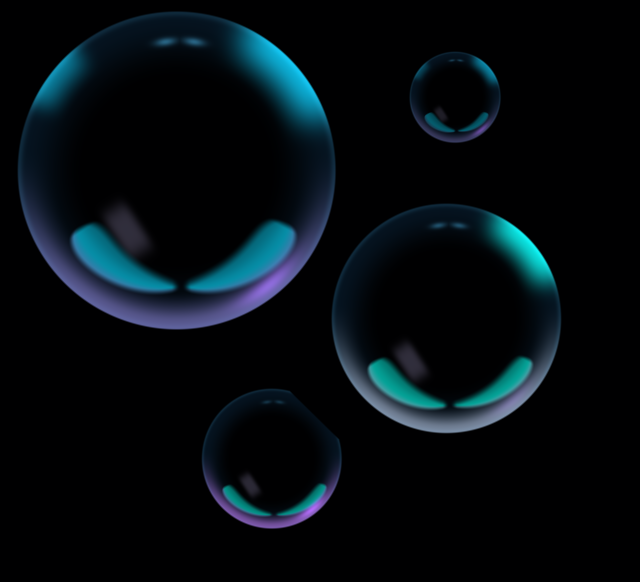
Give the GLSL for this background, as a WebGL 1 fragment shader.

```glsl
precision highp float;
// Four iridescent soap bubbles floating on black.
// Each is a disc in polar coordinates: a dark shell, glows at the upper rim,
// a pair of crescent reflections meeting at the bottom, and a pale lower rim.

uniform vec2 u_resolution;

const vec3 BACKGROUND  = vec3(0.0, 0.0, 0.004);
const vec3 SHELL_NAVY  = vec3(0.02, 0.075, 0.12);
const vec3 EDGE_TEAL   = vec3(0.11, 0.25, 0.31);
const vec3 CYAN        = vec3(0.03, 0.70, 0.82);
const vec3 TEAL        = vec3(0.02, 0.80, 0.74);
const vec3 LAVENDER    = vec3(0.42, 0.41, 0.66);
const vec3 SILVER      = vec3(0.55, 0.61, 0.70);
const vec3 ORCHID      = vec3(0.56, 0.38, 0.74);
const vec3 VIOLET      = vec3(0.42, 0.20, 0.60);
const vec3 SMOKE       = vec3(0.19, 0.18, 0.23);
const vec3 SPARKLE     = vec3(0.16, 0.38, 0.48);

const float RIGHT_GLOW_ANGLE = 2.30;   // angles run from the bottom, right positive
const float LEFT_GLOW_ANGLE  = -2.23;
const float CRESCENT_SPAN    = 1.10;
const float CRESCENT_AXIS    = 0.04;
const vec2  CUT_NORMAL       = vec2(0.70, 0.714);

float bell(float x, float width) {
  float k = x / width;
  return exp(-k * k);
}

// Flat-topped bell, for glows with distinct ends
float plateau(float x, float width) {
  float k = x / width;
  return exp(-k * k * k * k);
}

// shape:    centre, radius, flattening of the upper right side
// light:    right glow, left glow, violet streak, top sparkle
// crescent: middle radius, left half width, right half width, brightness
vec3 bubble(vec2 uv, vec4 shape, vec3 tint, vec3 rimTint, vec4 light, vec4 crescent) {
  vec2 p = (uv - shape.xy) / shape.z;
  float r = length(p);
  float angle = atan(p.x, -p.y);
  float soft = 1.2 / (u_resolution.y * shape.z);
  float boundary = max(r, dot(p, CUT_NORMAL) / shape.w);
  float disc = 1.0 - smoothstep(1.0 - soft, 1.0 + soft, boundary);
  float lower = smoothstep(0.15, -0.85, p.y);

  // Dark translucent shell and its thin outline
  vec3 col = SHELL_NAVY * smoothstep(0.58, 0.98, r);
  col += EDGE_TEAL * bell(r - 0.995, 0.025) * mix(0.35, 0.8, lower);

  // Pale band along the lower rim
  float band = smoothstep(0.76, 0.95, r) * lower;
  col = mix(col, rimTint * mix(0.7, 1.0, smoothstep(0.84, 1.0, r)), band * 0.85);

  // Glows on the upper rim
  float rightGlow = plateau(angle - RIGHT_GLOW_ANGLE, 0.40) * smoothstep(0.67, 0.98, r);
  float leftGlow = plateau(angle - LEFT_GLOW_ANGLE, 0.23) * smoothstep(0.76, 1.0, r);
  col += tint * (light.x * rightGlow + light.y * leftGlow);

  // Smoky reflection beside the left crescent
  vec2 s = p - vec2(-0.31, -0.38);
  s = vec2(0.55 * s.x - 0.835 * s.y, 0.835 * s.x + 0.55 * s.y);
  col += SMOKE * plateau(s.x, 0.17) * plateau(s.y, 0.09) * crescent.w;

  // Crescents taper to a shared point and have rounded upper ends
  float offset = angle - CRESCENT_AXIS;
  float side = offset < 0.0 ? -1.0 : 1.0;
  float t = min(abs(offset) / CRESCENT_SPAN, 1.0);
  float halfWidth = (side < 0.0 ? crescent.y : crescent.z)
                  * pow(t, 0.6) * sqrt(1.0 - pow(t, 8.0));
  float across = r - (crescent.x + 0.03 * side * t);
  float inner = smoothstep(-halfWidth - 0.03, -halfWidth + 0.05, across);
  float outer = 1.0 - smoothstep(halfWidth - 0.03, halfWidth + 0.02, across);
  float ends = smoothstep(0.0, 0.08, t) * (1.0 - smoothstep(0.94, 1.0, t));
  float depth = across / max(halfWidth, 0.02);
  vec3 sheen = tint * mix(0.55, 0.80, smoothstep(-1.0, 0.5, depth));
  sheen = mix(sheen, rimTint, 0.55 * smoothstep(0.25, 1.0, depth));
  col = mix(col, sheen * crescent.w, inner * outer * ends);

  // Violet streak at the lower right
  col += VIOLET * light.z * bell(angle - 0.68, 0.23) * bell(r - 0.92, 0.05);

  // Two small sparkles near the top
  float wing = abs(p.x - 0.02);
  float arch = p.y - 0.82 + 0.12 * wing;
  col += SPARKLE * light.w * bell(wing - 0.09, 0.065) * bell(arch, 0.025);

  return col * disc;
}

void main() {
  vec2 uv = gl_FragCoord.xy / u_resolution.y;
  vec3 col = BACKGROUND;

  // Large upper left
  col += bubble(uv, vec4(0.3036, 0.7071, 0.273, 2.0), CYAN, LAVENDER,
                vec4(0.88, 0.60, 0.65, 0.9), vec4(0.73, 0.155, 0.16, 1.0));
  // Medium right
  col += bubble(uv, vec4(0.767, 0.453, 0.197, 2.0), TEAL, SILVER,
                vec4(1.0, 0.0, 0.25, 0.7), vec4(0.755, 0.15, 0.12, 1.0));
  // Small bottom, flattened on one side
  col += bubble(uv, vec4(0.467, 0.212, 0.120, 0.87), TEAL, ORCHID,
                vec4(0.0, 0.0, 0.75, 0.4), vec4(0.80, 0.12, 0.11, 0.9));
  // Tiny upper right
  col += bubble(uv, vec4(0.782, 0.833, 0.078, 2.0), CYAN, LAVENDER * 0.6,
                vec4(0.60, 0.30, 0.55, 0.5), vec4(0.74, 0.16, 0.12, 0.65));

  gl_FragColor = vec4(col, 1.0);
}
```
